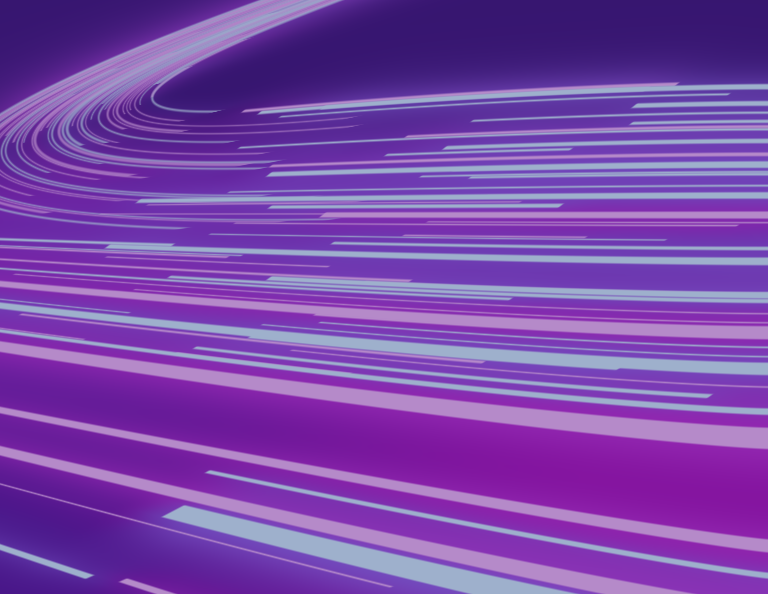
Give the GLSL for this background, as a Shadertoy shader.

```glsl
const vec3 NIGHT      = vec3(0.215, 0.085, 0.44);
const vec3 FIELD      = vec3(0.40, 0.12, 0.62);
const vec3 LOW_LEFT   = vec3(0.28, 0.08, 0.53);
const vec3 LOW_RIGHT  = vec3(0.49, 0.04, 0.59);
const vec3 PINK       = vec3(0.71, 0.54, 0.79);
const vec3 CYAN       = vec3(0.62, 0.69, 0.80);
const vec3 PINK_GLOW  = vec3(0.58, 0.16, 0.70);
const vec3 CYAN_GLOW  = vec3(0.45, 0.32, 0.76);
const float GLOW_REACH = 0.019;
const float GLOW_POWER = 105.0;
const float SOFTNESS = 0.0022;
const float BEND_OPACITY = 0.7;
const int LANES = 46;
const int BENDS = 46;

// Bold ribbons: height at the right edge, start, half width, hue (1 = cyan)
const vec4 RIBBONS[12] = vec4[12](
    vec4( 0.854, 0.42, 0.0045, 1.0), vec4( 0.723, 0.35, 0.0055, 1.0),
    vec4( 0.671, 0.18, 0.0055, 1.0), vec4( 0.560, 0.14, 0.0065, 1.0),
    vec4( 0.503, 0.35, 0.0055, 1.0), vec4( 0.441, -0.1, 0.0100, 0.0),
    vec4( 0.379, -0.1, 0.0105, 1.0), vec4( 0.307, -0.1, 0.0055, 1.0),
    vec4( 0.262, -0.1, 0.0180, 0.0), vec4( 0.081, -0.1, 0.0110, 0.0),
    vec4( 0.031, 0.27, 0.0050, 1.0), vec4(-0.035, -0.1, 0.0160, 0.0));

vec4 ink;        // premultiplied strand colour and coverage
vec2 glow;       // pink and cyan halo strength
float edge;      // half width of a soft edge, in canvas heights

float hash(float n) { return fract(sin(n * 12.9898) * 4375.85); }

float cross2(vec2 a, vec2 b) { return a.x * b.y - a.y * b.x; }

// Height of a sweeping lane, named by its height at the right edge
float laneHeight(float x, float right) {
    float rise = 0.262 - 0.41 * right;
    float bend = clamp(0.95 + 1.2 * right, 1.12, 1.7);
    return right + rise * pow(max(1.0 - x, 0.0), bend);
}

void addStrand(float d, float halfWidth, float hue, float sharpMask, float softMask) {
    float cover = smoothstep(edge, -edge, d - halfWidth) * sharpMask;
    ink = mix(ink, vec4(mix(PINK, CYAN, hue), 1.0), cover);
    float reach = GLOW_REACH + 1.2 * halfWidth;
    float halo = GLOW_POWER * halfWidth * exp(-max(d - halfWidth, 0.0) / reach);
    glow += vec2(1.0 - hue, hue) * halo * softMask;
}

// Lane segment with slanted ends
void addLane(vec2 uv, float right, float start, float end, float halfWidth, float hue) {
    float d = uv.y - laneHeight(uv.x, right);
    float x = uv.x - d;
    float inside = min(x - start, end - x);
    addStrand(abs(d), halfWidth * mix(0.5, 1.0, uv.x), hue,
              smoothstep(-edge, edge, inside), smoothstep(-0.06, 0.06, inside));
}

// Parabolic arc in barycentric form, with first-order distance
void addBend(vec2 p, float s, vec2 span, float halfWidth, float hue) {
    vec2 top     = mix(vec2(0.58, 1.0),  vec2(0.49, 1.0),   s);
    vec2 control = mix(vec2(0.03, 0.79), vec2(-0.386, 0.68), s);
    vec2 exitPt  = mix(vec2(0.436, 0.82), vec2(0.42, 0.685), s);
    vec2 a = top - control, b = exitPt - control, q = p - control;
    float area = cross2(a, b);
    float u = cross2(q, b) / area;
    float v = cross2(a, q) / area;
    float w = 1.0 - u - v;
    vec2 gradU = vec2(b.y, -b.x) / area;
    vec2 gradV = vec2(-a.y, a.x) / area;
    vec2 grad = -2.0 * w * (gradU + gradV) - 4.0 * (u * gradV + v * gradU);
    float d = abs(w * w - 4.0 * u * v) / max(length(grad), 0.001);
    float t = v + 0.5 * w;
    float inside = min(t - span.x, span.y - t);
    addStrand(d, halfWidth, hue, BEND_OPACITY * smoothstep(-0.004, 0.004, inside),
              0.5 * smoothstep(-0.05, 0.05, inside));
}

void mainImage(out vec4 fragColor, in vec2 fragCoord) {
    vec2 uv = fragCoord / iResolution.xy;
    vec2 p = fragCoord / iResolution.y;
    edge = max(SOFTNESS, 0.75 / iResolution.y);
    ink = vec4(0.0);
    glow = vec2(0.0);

    // Dark sky over a violet field
    vec3 low = mix(LOW_LEFT, LOW_RIGHT, smoothstep(0.0, 0.8, uv.x));
    vec3 ground = mix(low, FIELD, smoothstep(0.22, 0.5, uv.y));
    float horizon = laneHeight(uv.x, 0.85);
    vec3 color = mix(ground, NIGHT, smoothstep(-0.14, 0.05, uv.y - horizon));

    // Hairpin bundle
    for (int i = 0; i < BENDS; i++) {
        float n = float(i);
        float s = 1.55 * (n + hash(n + 3.1)) / float(BENDS);
        float start = hash(n + 7.7) < 0.6 ? -0.2 : 0.4 * hash(n + 21.3);
        float end = mix(0.42, 1.15, hash(n + 11.9));
        float halfWidth = mix(0.0008, 0.0027, pow(hash(n + 5.3), 2.0));
        addBend(p, s, vec2(start, end), halfWidth, step(0.5, hash(n + 17.2)));
    }

    // Scattered fine lanes, many running off the right edge
    for (int i = 0; i < LANES; i++) {
        float n = float(i) + 60.0;
        float right = mix(0.30, 0.87, (float(i) + hash(n)) / float(LANES));
        float first = mix(-0.2, 0.20, smoothstep(0.55, 0.72, right));
        float start = first + 0.7 * hash(n + 2.7);
        float end = start + mix(0.2, 1.1, hash(n + 9.4));
        float halfWidth = mix(0.0010, 0.0042, pow(hash(n + 4.6), 2.0));
        addLane(uv, right, start, end, halfWidth, step(0.55, hash(n + 13.8)));
    }

    // Foreground dashes, then the bold ribbons
    addLane(uv, -0.310, -0.1, 0.117, 0.010, 1.0);
    addLane(uv, -0.290, 0.16, 0.300, 0.009, 0.0);
    addLane(uv, -0.130, -0.1, 0.510, 0.002, 0.0);
    addLane(uv, -0.083, 0.225, 1.10, 0.024, 1.0);
    addLane(uv,  0.638, 0.42, 1.200, 0.006, 0.0);
    for (int i = 0; i < 12; i++) {
        vec4 r = RIBBONS[i];
        addLane(uv, r.x, r.y, 1.2, r.z, r.w);
    }

    // Halos tinted by the dominant hue, with the strands above
    vec2 weight = glow * glow + 0.0001;
    vec3 haloColor = mix(PINK_GLOW, CYAN_GLOW, weight.y / (weight.x + weight.y));
    color = mix(color, haloColor, 1.0 - exp(-glow.x - glow.y));
    color = color * (1.0 - ink.a) + ink.rgb;
    fragColor = vec4(clamp(color, 0.0, 1.0), 1.0);
}
```
